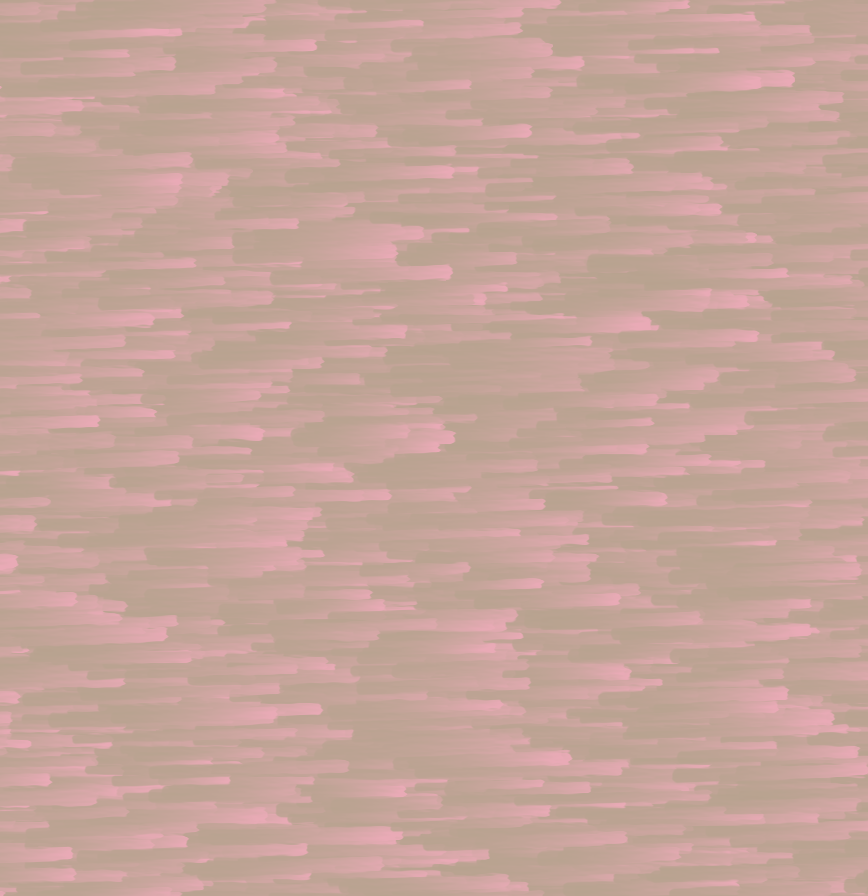
This texture is drawn by a Shadertoy shader. Its source:

```glsl
const vec3  KHAKI = vec3(0.720, 0.637, 0.562);
const vec3  PINK  = vec3(0.915, 0.667, 0.715);
const int   LAYERS = 18;
const vec2  CELL = vec2(0.30, 0.022);         // room for one stroke
const vec2  LENGTH_RANGE = vec2(0.40, 0.85);  // share of the cell length
const vec2  HALF_WIDTH_RANGE = vec2(0.0045, 0.0085);
const vec2  PINK_RANGE = vec2(0.45, 1.20);    // pinkness at the stroke tail
const float BASE_TONE = 0.03;
const float OPACITY = 0.82;
const float SOFTNESS = 0.0013;
const float TILT = 0.025;
const float BRISTLE_TONE = 0.045;
const float BRISTLE_RAGGED = 0.0016;

vec3 hash3(vec3 p) {
    p = fract(p * vec3(0.1031, 0.1030, 0.0973));
    p += dot(p, p.yxz + 33.33);
    return fract((p.xxy + p.yxx) * p.zyx);
}

// Fine streaks along the stroke, from layered and warped sines
float bristles(vec2 p, float seed) {
    float phase = seed * 40.0;
    float warp = sin(p.x * 31.0 + phase) + 0.6 * sin(p.x * 83.0 - phase);
    return 0.5 * sin(p.y * 720.0 + 1.8 * warp + phase)
         + 0.3 * sin(p.y * 1230.0 - 2.3 * warp + phase * 1.7)
         + 0.2 * sin(p.x * 260.0 + p.y * 910.0 + warp);
}

float roundedBox(vec2 p, vec2 halfSize, float radius) {
    vec2 q = abs(p) - halfSize + radius;
    return length(max(q, 0.0)) + min(max(q.x, q.y), 0.0) - radius;
}

// Paints one layer of strokes: khaki at the head, pink at the tail
float paintLayer(float tone, vec2 p, float layer) {
    vec3 shift = hash3(vec3(layer, 17.0, 5.0));
    p.y -= p.x * TILT * (2.0 * shift.z - 0.6);
    vec2 grid = p / CELL + shift.xy * 20.0 + 40.0;
    float row = floor(grid.y);
    grid.x += hash3(vec3(row, layer, 3.0)).x;
    vec2 id = floor(grid);
    vec2 local = (grid - id) * CELL;

    vec3 size = hash3(vec3(id, layer));
    vec3 look = hash3(vec3(id.yx, layer + 50.0));
    float len = CELL.x * mix(LENGTH_RANGE.x, LENGTH_RANGE.y, size.x);
    float halfWidth = mix(HALF_WIDTH_RANGE.x, HALF_WIDTH_RANGE.y, size.y);
    float slackY = CELL.y * 0.5 - halfWidth - SOFTNESS;
    vec2 center = vec2(mix(len * 0.5, CELL.x - len * 0.5, size.z),
                       CELL.y * 0.5 + slackY * (2.0 * look.x - 1.0));
    vec2 q = local - center;

    float streak = bristles(p, look.y);
    float along = clamp(q.x / len + 0.5, 0.0, 1.0);
    float across = clamp(q.y / halfWidth, -1.0, 1.0);
    float ragged = BRISTLE_RAGGED * streak * (0.3 + along);
    float edge = roundedBox(q, vec2(len * 0.5, halfWidth), halfWidth * 0.8);
    float mask = 1.0 - smoothstep(-SOFTNESS, SOFTNESS, edge + ragged);

    float tail = mix(PINK_RANGE.x, PINK_RANGE.y, look.z);
    float stroke = BASE_TONE + tail * along * along;
    stroke += along * (BRISTLE_TONE * 2.0 * streak - 0.09 * across);
    return mix(tone, stroke, mask * OPACITY);
}

void mainImage(out vec4 fragColor, in vec2 fragCoord) {
    vec2 p = fragCoord / iResolution.y;

    float tone = 0.30;
    for (int i = 0; i < LAYERS; i++) {
        tone = paintLayer(tone, p, float(i) + 1.0);
    }

    // Faint overall streaks and broad drifts of tone
    tone += BRISTLE_TONE * 0.5 * bristles(p, 0.37);
    tone += 0.03 * sin(p.x * 7.0 + 2.0 * sin(p.y * 9.0)) * sin(p.y * 17.0 + p.x * 3.0);

    fragColor = vec4(mix(KHAKI, PINK, clamp(tone, 0.0, 1.0)), 1.0);
}
```
